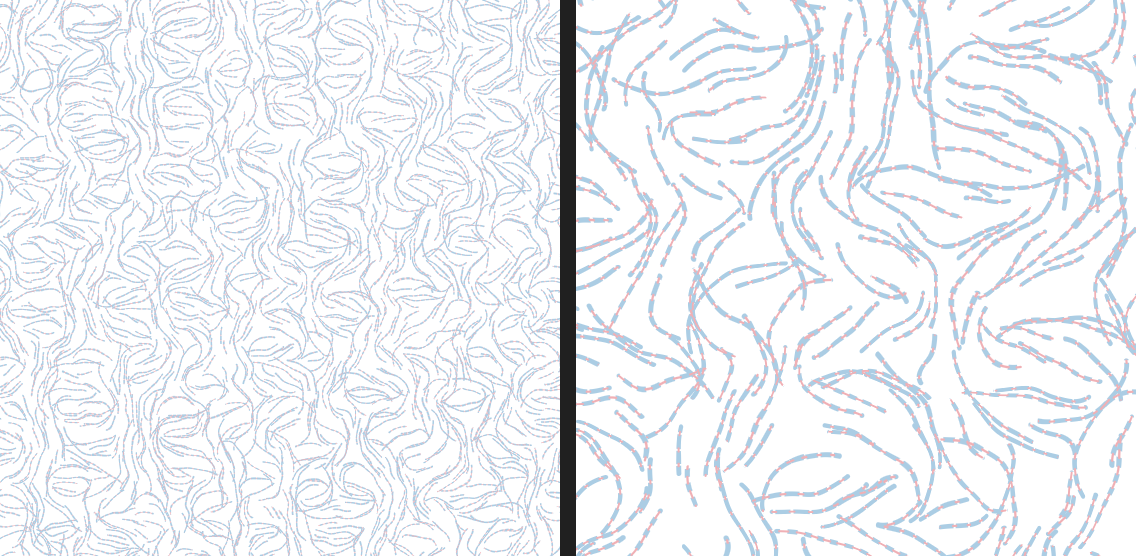
Left: the whole. Right: its middle third, enlarged.
Give the GLSL for this pattern, as a WebGL 1 fragment shader.

```glsl
precision highp float;
// Short curved strokes that follow a folded field, dashed in pale blue with fine pink links, on white.

uniform vec2 u_resolution;

const vec3 PAPER = vec3(1.0);
const vec3 BLUE = vec3(0.67, 0.805, 0.895);
const vec3 RED = vec3(0.94, 0.69, 0.71);

// All lengths below are in stroke cells.
const float CELLS = 41.0;         // stroke cells per canvas height
const float JITTER = 0.75;        // share of a cell open to a stroke center
const float BLUE_WIDTH = 0.112;
const float RED_WIDTH = 0.05;
const float HALF_MIN = 0.5;       // shortest and longest half stroke
const float HALF_MAX = 1.95;
const float DASH_PERIOD = 0.37;
const float RED_OVERLAP = 0.035;  // how far red runs onto a blue dash
const float BEND_REACH = 0.6;     // distance at which the bend is sampled
const float MAX_TURN = 1.1;       // largest turn of a half stroke, radians
const float SKEW = 0.25;          // random slant of a stroke against the flow
const float FLAT_LIMIT = 0.14;    // flat field regions stay empty
const float FOLD_SCALE = 0.27;
const float DETAIL_SCALE = 0.6;
const float DETAIL_WEIGHT = 0.5;
const float WOBBLE = 0.22;
const float WOBBLE_SCALE = 0.9;
const mat2 TILT = mat2(0.8, 0.6, -0.6, 0.8);

vec2 hash2(vec2 p) {
  vec3 q = fract(p.xyx * vec3(0.1031, 0.1030, 0.0973));
  q += dot(q, q.yzx + 33.33);
  return fract((q.xx + q.yz) * q.zy);
}

// Gradient noise: value in x, derivative in yz.
vec3 noiseWithSlope(vec2 p) {
  vec2 i = floor(p);
  vec2 f = p - i;
  vec2 u = f * f * f * (f * (f * 6.0 - 15.0) + 10.0);
  vec2 du = 30.0 * f * f * (f * (f - 2.0) + 1.0);
  vec2 ga = hash2(i) * 2.0 - 1.0;
  vec2 gb = hash2(i + vec2(1.0, 0.0)) * 2.0 - 1.0;
  vec2 gc = hash2(i + vec2(0.0, 1.0)) * 2.0 - 1.0;
  vec2 gd = hash2(i + 1.0) * 2.0 - 1.0;
  float a = dot(ga, f);
  float b = dot(gb, f - vec2(1.0, 0.0));
  float c = dot(gc, f - vec2(0.0, 1.0));
  float d = dot(gd, f - 1.0);
  float k = a - b - c + d;
  vec2 slope = ga + u.x * (gb - ga) + u.y * (gc - ga) + u.x * u.y * (ga - gb - gc + gd)
             + du * (u.yx * k + vec2(b, c) - a);
  return vec3(a + u.x * (b - a) + u.y * (c - a) + u.x * u.y * k, slope);
}

// Unit direction in xy, field strength in z. Halving the angle of the slope
// turns closed swirls into open loops and three-way folds.
vec3 flow(vec2 p) {
  vec2 slope = noiseWithSlope(p * FOLD_SCALE + 7.3).yz
             + DETAIL_WEIGHT * (noiseWithSlope(TILT * p * DETAIL_SCALE + 91.7).yz * TILT);
  float strength = length(slope) + 1e-5;
  return vec3(normalize(vec2(strength + slope.x + 1e-5, slope.y)), strength);
}

// Share of a pixel covered by a line of the given width at distance d.
float lineCover(float d, float width, float pixel) {
  float h = 0.5 * width;
  return clamp((min(d + 0.5 * pixel, h) - max(d - 0.5 * pixel, -h)) / pixel, 0.0, 1.0);
}

// Blue and red cover of the stroke that belongs to one cell.
vec2 strokeCover(vec2 p, vec2 cell, float pixel) {
  vec2 center = cell + 0.5 + JITTER * (hash2(cell + 13.0) - 0.5);
  vec2 rnd = hash2(cell + 157.0);
  float halfLength = mix(HALF_MIN, HALF_MAX, pow(rnd.x, 1.3));
  vec2 q = p - center;
  if (length(q) > halfLength + BLUE_WIDTH + pixel) return vec2(0.0);

  vec3 field = flow(center);
  if (field.z < FLAT_LIMIT) return vec2(0.0);
  vec2 dir = normalize(field.xy + SKEW * (2.0 * rnd.y - 1.0) * vec2(-field.y, field.x));
  vec2 normal = vec2(-dir.y, dir.x);

  // Each half is an arc that bends with the flow.
  float side = dot(q, dir) < 0.0 ? -1.0 : 1.0;
  vec2 ahead = flow(center + side * dir * BEND_REACH).xy;
  if (dot(ahead, dir) * side < 0.0) ahead = -ahead;
  float bend = dot(ahead, normal) / BEND_REACH;
  float radius = 1.0 / clamp(abs(bend), 0.03, MAX_TURN / halfLength);
  vec2 arm = vec2(abs(dot(q, dir)), radius - dot(q, normal) * (bend < 0.0 ? -1.0 : 1.0));
  float along = atan(arm.x, arm.y) * radius;
  float d = length(vec2(length(arm) - radius, max(along - halfLength, 0.0)));

  // Wide blue dashes, joined by thin red links.
  float phase = fract(side * along / DASH_PERIOD + rnd.y);
  float blueShare = mix(0.56, 0.94, fract(rnd.y * 7.31 + rnd.x * 3.7));
  float dashEdge = (abs(phase - 0.5) - 0.5 * blueShare) * DASH_PERIOD;
  float blueDash = clamp(0.5 - dashEdge / pixel, 0.0, 1.0);
  float redLink = clamp(0.5 + (dashEdge + RED_OVERLAP) / pixel, 0.0, 1.0);
  return vec2(blueDash * lineCover(d, BLUE_WIDTH, pixel),
              redLink * lineCover(d, RED_WIDTH, pixel));
}

void main() {
  float pixel = CELLS / u_resolution.y;
  vec2 p = gl_FragCoord.xy * pixel;
  vec2 w = p * WOBBLE_SCALE;
  p += WOBBLE * vec2(noiseWithSlope(w + 31.0).x, noiseWithSlope(w + 67.0).x);

  vec2 cover = vec2(0.0);
  for (int y = -2; y <= 2; y++) {
    for (int x = -2; x <= 2; x++) {
      vec2 cell = floor(p) + vec2(float(x), float(y));
      cover = max(cover, strokeCover(p, cell, pixel));
    }
  }

  vec3 color = mix(PAPER, BLUE, cover.x);
  color = mix(color, RED, cover.y);
  gl_FragColor = vec4(color, 1.0);
}
```
